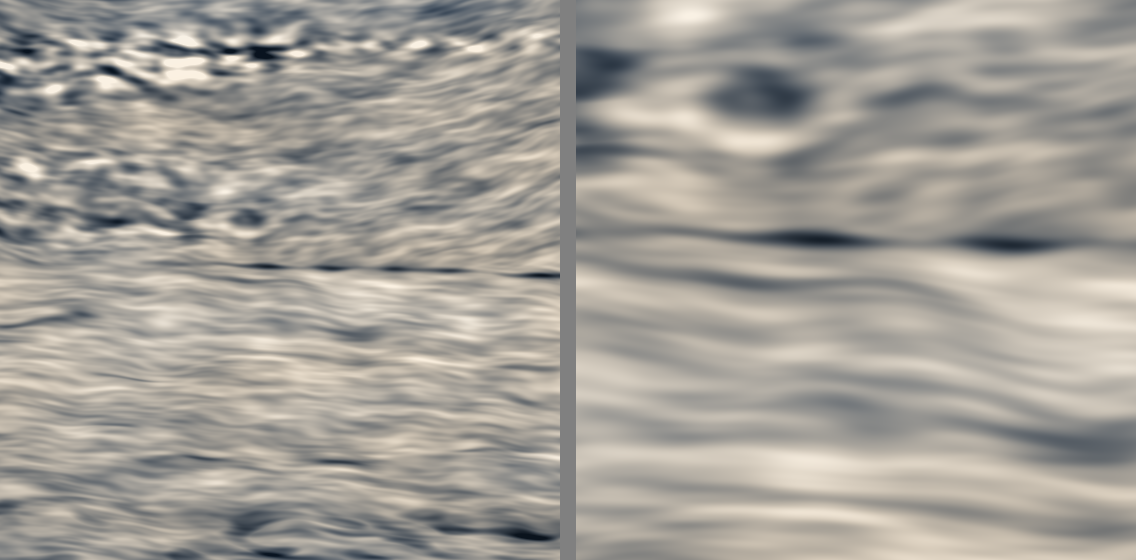
Left: the whole. Right: its middle third, enlarged.
This texture is drawn by a WebGL 2 fragment shader. Its source:

```glsl
#version 300 es
precision highp float;
// Wind-brushed streaks in grey, slate and cream, split by a thin dark seam.
// Stretched gradient noise is bent along flow lines, strengthened inside soft
// bands, and the resulting tone is tinted from cool shadow to warm light.

uniform vec2 u_resolution;
out vec4 fragColor;

// Unit gradient for a lattice cell, from an integer hash
vec2 cellGradient(ivec2 cell) {
    uint h = uint(cell.x + 4096) * 1597334677u ^ uint(cell.y + 4096) * 3812015801u;
    h = (h ^ (h >> 15)) * 2246822519u;
    h = (h ^ (h >> 13)) * 3266489917u;
    float angle = float((h ^ (h >> 16)) & 65535u) / 65536.0 * 6.28319;
    return vec2(cos(angle), sin(angle));
}

float gradientNoise(vec2 p) {
    ivec2 c = ivec2(floor(p));
    vec2 f = fract(p);
    vec2 u = f * f * f * (f * (f * 6.0 - 15.0) + 10.0);
    float a = dot(cellGradient(c), f);
    float b = dot(cellGradient(c + ivec2(1, 0)), f - vec2(1, 0));
    float d = dot(cellGradient(c + ivec2(0, 1)), f - vec2(0, 1));
    float e = dot(cellGradient(c + ivec2(1, 1)), f - vec2(1, 1));
    return mix(mix(a, b, u.x), mix(d, e, u.x), u.y);
}

// Soft band around a centre line
float band(float y, float centre, float width) {
    float d = (y - centre) / width;
    return exp(-d * d);
}

// Long horizontal grain; the finer scales cross the coarse ones at a slant
float streaks(vec2 p) {
    vec2 slanted = vec2(p.x, p.y + 0.05 * p.x);
    return 0.17 * gradientNoise(p * vec2(2.8, 17.0))
         + 0.23 * gradientNoise(p * vec2(5.5, 40.0) + 31.7)
         + 0.21 * gradientNoise(slanted * vec2(11.0, 76.0) + 87.3)
         + 0.12 * gradientNoise(p * vec2(20.0, 118.0) + 14.6);
}

// Thin, tapering dark strokes along the zero lines of stretched noise
float creases(vec2 p) {
    float ridge = band(gradientNoise(p * vec2(2.0, 19.0) + 53.1), 0.0, 0.09);
    return ridge * smoothstep(0.0, 0.4, gradientNoise(p * vec2(5.0, 21.0) + 12.4));
}

void main() {
    vec2 uv = gl_FragCoord.xy / u_resolution;
    float x = uv.x, y = uv.y;

    // Flow: wavering everywhere, curved above the seam, gently falling below
    vec2 p = uv;
    p.y += 0.018 * gradientNoise(uv * vec2(4.0, 7.0) + 5.3)
         + 0.009 * gradientNoise(uv * vec2(10.0, 19.0) + 9.1);
    vec2 curved = vec2(x, p.y - 0.25 * (x - 0.35) * (x - 0.35));
    vec2 falling = vec2(x, p.y + 0.06 * x);
    float above = smoothstep(0.5, 0.55, y);

    // Broad light and shade from bottom to top
    float tone = mix(0.58, 0.645, smoothstep(0.0, 0.22, y));
    tone += 0.055 * smoothstep(0.2, 0.4, y);
    tone -= 0.09 * smoothstep(0.49, 0.54, y);
    tone -= 0.05 * smoothstep(0.75, 1.0, y);
    tone += 0.06 * (x - 0.5) * band(y, 0.55, 0.35);

    // Grain
    tone += mix(streaks(falling), streaks(curved * vec2(1.4, 0.9) + 3.0), above);
    tone -= 0.24 * mix(creases(falling), 0.6 * creases(curved + 2.0), above);

    // Choppy bands: a strong crest on top, weaker patches at left and below
    float leftSide = 1.0 - smoothstep(0.3, 0.55, x);
    float narrowing = smoothstep(0.35, 0.7, x);
    float crest = band(p.y, mix(0.875, 0.925, smoothstep(0.1, 0.7, x)),
                       mix(0.058, 0.018, narrowing));
    crest *= mix(1.0, 0.65, narrowing);
    float chop = gradientNoise(curved * vec2(14.0, 37.0) + 21.9)
               + 0.6 * gradientNoise(falling * vec2(25.0, 66.0) + 67.2);
    float patches = 0.6 * leftSide * band(p.y, 0.7, 0.035);
    patches += 0.5 * (1.0 - smoothstep(0.4, 0.75, x)) * band(p.y, 0.61, 0.05);
    tone += chop * (1.15 * crest + patches);

    // Dark hollows near the bottom edge and left of the middle
    float hollows = smoothstep(0.1, 0.42, gradientNoise(falling * vec2(9.0, 38.0) + 41.5));
    tone -= hollows * (0.3 * band(y, 0.04, 0.06) + 0.22 * leftSide * band(y, 0.61, 0.05));

    // Dark seam of tapering dashes with a pale lower lip
    float seamY = 0.539 - 0.031 * x + 0.008 * gradientNoise(vec2(x * 6.0, 4.5))
                + 0.004 * gradientNoise(vec2(x * 17.0, 2.5));
    float pressure = clamp(0.55 + 1.2 * gradientNoise(vec2(x * 11.0, 8.3)), 0.1, 1.0);
    float seamReach = smoothstep(0.24, 0.38, x);
    tone -= 0.6 * seamReach * pressure * band(y, seamY, 0.0035 + 0.003 * pressure);
    tone += 0.04 * band(y, seamY - 0.03, 0.018);

    // Cool shadows, warm lights, faint drifting hue
    tone = clamp(tone, 0.07, 0.95);
    vec3 tint = mix(vec3(-0.035, 0.005, 0.05), vec3(0.035, -0.005, -0.065),
                    smoothstep(0.2, 0.85, tone));
    float drift = gradientNoise(uv * vec2(3.0, 9.0) + 75.6) + 0.3 * (x - 0.5)
                - 0.6 * smoothstep(0.85, 1.0, y);
    fragColor = vec4(tone + tint + vec3(0.018, 0.0, -0.022) * drift, 1.0);
}
```
